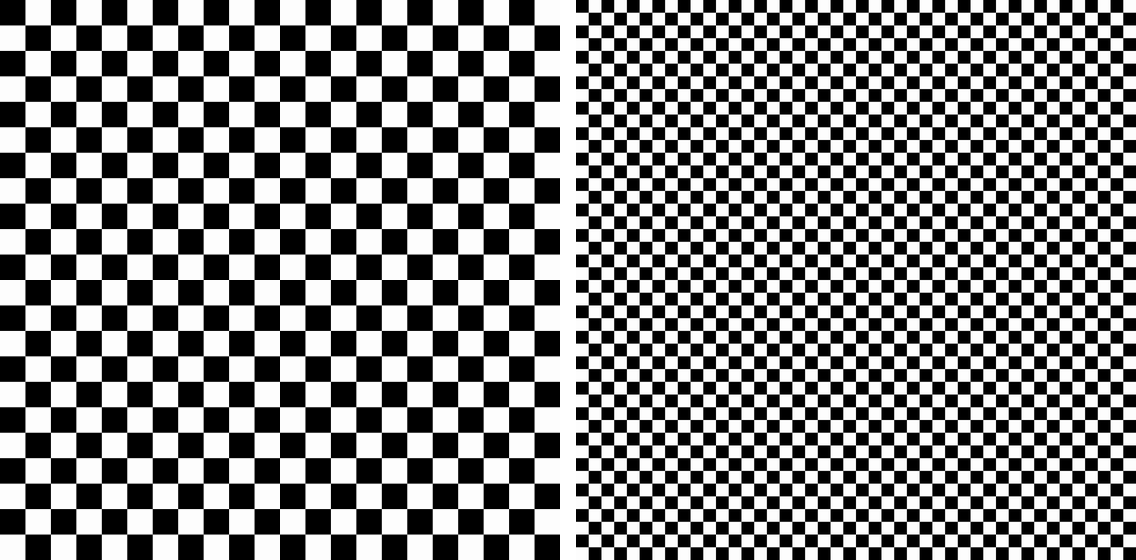
Left, the tile; right, the same tile 2 across and 2 down.
Give the GLSL for this pattern, as a Shadertoy shader.

```glsl
// Checkerboard of plain black and white squares, edge to edge.
// Each axis is a signed square wave, smoothed over one pixel; the product
// of the two waves picks the colour. An even cell count makes it tile.

const float CELLS = 22.0;             // squares per side, must be even
const float EDGE_PIXELS = 1.0;        // width of the smoothed edge
const vec3 LIGHT = vec3(0.992);
const vec3 DARK = vec3(0.0);

// +1 in even cells, -1 in odd cells, with a linear ramp across each edge
vec2 squareWave(vec2 p, vec2 edgeWidth) {
    vec2 signedDist = 0.5 - abs(mod(p + 0.5, 2.0) - 1.0);
    return clamp(2.0 * signedDist / edgeWidth, -1.0, 1.0);
}

void mainImage(out vec4 fragColor, in vec2 fragCoord) {
    // Position and edge width in cells
    vec2 cellPos = CELLS * fragCoord / iResolution.xy;
    vec2 edgeWidth = CELLS * EDGE_PIXELS / iResolution.xy;

    // Equal signs give a light square, opposite signs a dark one
    vec2 wave = squareWave(cellPos, edgeWidth);
    float lightness = 0.5 + 0.5 * wave.x * wave.y;

    fragColor = vec4(mix(DARK, LIGHT, lightness), 1.0);
}
```
